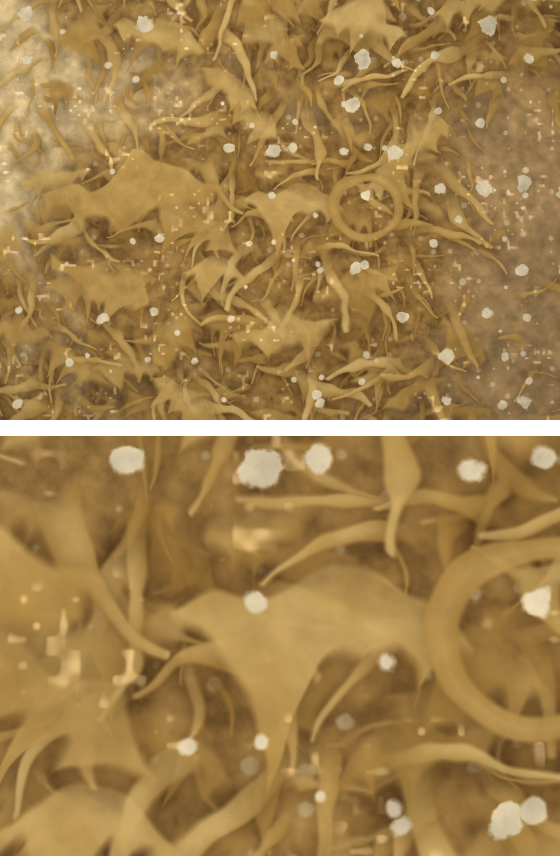
Top: the whole. Bottom: its middle third, enlarged.
Reproduce this texture procedurally as a Shadertoy shader.

```glsl
float hash(vec2 p) { return fract(sin(dot(p, vec2(127.1, 311.7))) * 43758.5453); }

float noise(vec2 p) {
    vec2 i = floor(p), f = fract(p);
    f = f * f * (3.0 - 2.0 * f);
    return mix(mix(hash(i), hash(i + vec2(1, 0)), f.x),
               mix(hash(i + vec2(0, 1)), hash(i + vec2(1, 1)), f.x), f.y);
}

float fbm(vec2 p) {
    float sum = 0.0, amp = 0.5;
    for (int i = 0; i < 5; i++) {
        sum += amp * noise(p);
        p = mat2(1.6, 1.2, -1.2, 1.6) * p + 7.3;
        amp *= 0.5;
    }
    return sum;
}

vec2 warp(vec2 p) { return vec2(noise(p), noise(p + 50.0)) - 0.5; }

vec3 amber(float t) {
    vec3 lower = mix(vec3(0.38, 0.26, 0.13), vec3(0.63, 0.48, 0.235), smoothstep(0.0, 0.5, t));
    return mix(lower, vec3(0.84, 0.72, 0.46), smoothstep(0.4, 1.05, t));
}

// How thickly the growth covers each region
float growth(vec2 p) {
    float bareRight = smoothstep(0.98, 1.16, p.x) * smoothstep(0.95, 0.7, p.y);
    float bareLeft = smoothstep(0.2, 0.04, p.x) * smoothstep(0.3, 0.42, p.y);
    float barePatch = smoothstep(0.24, 0.1, length((p - vec2(0.27, 0.78)) * vec2(0.8, 1.3)));
    return 1.0 - max(0.85 * bareRight, max(0.8 * bareLeft, 0.6 * barePatch));
}

// Tapered, bent finger along +x; side runs from -1 to 1 across it
float finger(vec2 q, float len, float wide, float bend, out float side) {
    float t = clamp(q.x / len, 0.0, 1.0);
    q.y += bend * len * t * (1.0 - t);
    float knots = 0.6 + 0.75 * noise(vec2(q.x / wide * 0.6, bend * 90.0));
    float r = wide * mix(1.15, 0.3, t) * knots;
    side = q.y / r;
    return length(vec2(q.x - t * len, q.y)) - r;
}

// Uneven sheet with pointed teeth along its lower edge
float curtain(vec2 q, float w, float seed) {
    float u = q.x / w, taper = max(1.0 - u * u, 0.0);
    float k = u * 1.7 + seed * 9.0 + 0.3 * sin(u * 4.0 + seed * 40.0);
    float tooth = 1.0 - abs(2.0 * fract(k) - 1.0);
    float drop = w * taper * (0.2 + 1.1 * tooth * tooth * hash(vec2(floor(k), seed)));
    float top = w * taper * (0.05 + 0.6 * noise(vec2(u * 2.5, seed * 60.0)));
    return max(max(0.6 * (q.y - top), 0.3 * (-drop - q.y)), abs(q.x) - w);
}

void paint(inout vec3 col, float d, float tone, float halo, float alpha) {
    col *= 1.0 - alpha * vec3(0.13, 0.15, 0.17) * exp(-max(d, 0.0) / halo);
    col = mix(col, amber(tone), alpha * smoothstep(0.003, -0.003, d));
}

// Scattered pale crumbs with ragged outlines
float crumbs(vec2 p, float size, float chance) {
    vec2 g = p / size, id = floor(g);
    vec2 c = 0.35 + 0.3 * vec2(hash(id + 3.1), hash(id + 8.7));
    float r = mix(0.08, 0.24, hash(id + 5.5));
    float d = length(fract(g) - c) - r * (0.4 + 1.1 * fbm(p * 60.0 + id));
    return step(hash(id + 1.9), chance) * smoothstep(0.002, -0.003, d * size);
}

void mainImage(out vec4 fragColor, in vec2 fragCoord) {
    vec2 p = fragCoord / iResolution.y;
    float grain = fbm(p * 45.0), cloud = fbm(p * 7.0 + 3.0);
    float dense = growth(p);

    // Granular wall, cream at upper left and dull at lower right
    float pale = smoothstep(1.15, 0.1, p.x + 0.5 * (1.0 - p.y));
    vec3 col = mix(vec3(0.61, 0.49, 0.325), vec3(0.83, 0.73, 0.53), pale);
    col *= 0.73 + 0.26 * cloud + 0.32 * grain;
    float crust = smoothstep(0.2, 0.6, cloud + 0.4 * dense - 0.28);
    col = mix(col, amber(0.05 + 0.75 * grain), 0.75 * crust * dense);
    col = mix(col, vec3(0.84, 0.77, 0.61), 0.6 * crumbs(p, 0.035, 0.3));

    // Layers of fingers and sheets, from small and deep to large and near
    vec2 q = p + 0.05 * warp(p * 8.0) + 0.014 * warp(p * 27.0);
    float mottle = 0.3 * (fbm(p * 22.0) - 0.5);
    for (int i = 0; i < 11; i++) {
        float depth = float(i) / 10.0;
        float cell = mix(0.09, 0.25, depth);
        vec2 shift = vec2(hash(vec2(i, 2)), hash(vec2(i, 5))) * 9.0;
        vec2 home = floor(q / cell + shift);
        for (int k = 0; k < 9; k++) {
            vec2 id = home + vec2(k % 3 - 1, k / 3 - 1);
            vec2 seed = id + float(i) * 17.3;
            float a = hash(seed), b = hash(seed + 31.7), c = hash(seed + 63.1);
            vec2 root = (id + vec2(a, b) - shift) * cell;
            if (c > growth(root)) continue;
            float e = hash(seed + 91.9), swing = hash(seed + 12.4) * 2.0 - 1.0;
            vec2 v = q - root;
            float tint = 0.24 * (e - 0.5) + 0.14 * depth + mottle;
            if (i % 3 == 1 && e > 0.35) {
                float tilt = swing * 0.9;
                v = mat2(cos(tilt), -sin(tilt), sin(tilt), cos(tilt)) * v;
                float w = cell * mix(0.3, 0.55, a);
                float d = curtain(v, w, b);
                float fused = smoothstep(0.5, -0.05, v.y / w);
                paint(col, d, 0.53 + tint + 0.15 * v.y / w, 0.012, 0.3 + 0.6 * fused);
            } else {
                float angle = -1.4 + 0.9 * swing + 1.0 * swing * swing * swing;
                vec2 dir = vec2(cos(angle), sin(angle));
                v = vec2(dot(v, dir), dot(v, vec2(-dir.y, dir.x)));
                float side, len = cell * mix(0.5, 0.95, e);
                float d = finger(v, len, mix(0.006, 0.0155, depth) * mix(0.7, 1.3, b), 1.3 * (a - 0.5), side);
                float lit = dot(vec2(-dir.y, dir.x), vec2(-0.5, 0.8)) * clamp(side, -1.0, 1.0);
                float body = 0.57 - 0.13 * min(side * side, 1.0) + 0.09 * lit;
                float fused = smoothstep(-0.1, 0.35, v.x / len);
                paint(col, d, body + tint + 0.12 * v.x / len, 0.011, 0.92 * fused);
            }
        }
    }

    // Large front sheet and curled ring
    vec2 s = q - vec2(0.31, 0.55);
    paint(col, curtain(s, 0.2, 0.37), 0.63 + mottle + 0.8 * s.y, 0.018, 0.9);
    vec2 ring = mix(p, q, 0.35) - vec2(0.87, 0.51);
    float band = abs(length(ring * vec2(0.93, 1.0)) - 0.073);
    float thick = 0.007 + 0.009 * noise(p * 16.0);
    paint(col, band - thick, 0.66 + mottle - 0.12 * band / thick, 0.01, 0.9);

    // Wet glints and white crumbs
    float glint = smoothstep(0.68, 0.95, noise(p * 95.0)) * smoothstep(0.55, 0.8, noise(p * 19.0 + 8.0));
    col += 0.22 * glint * vec3(1.0, 0.95, 0.85);
    col *= 0.93 + 0.15 * grain;
    vec3 chalk = vec3(0.87, 0.81, 0.68) * (0.8 + 0.35 * grain);
    col = mix(col, chalk, 0.9 * max(crumbs(p + 0.3, 0.1, 0.22), crumbs(p + 0.7, 0.055, 0.13)));

    // Lamp falloff
    col *= 1.06 - 0.2 * dot(p - vec2(0.55, 0.62), p - vec2(0.55, 0.62));
    fragColor = vec4(col, 1.0);
}
```
